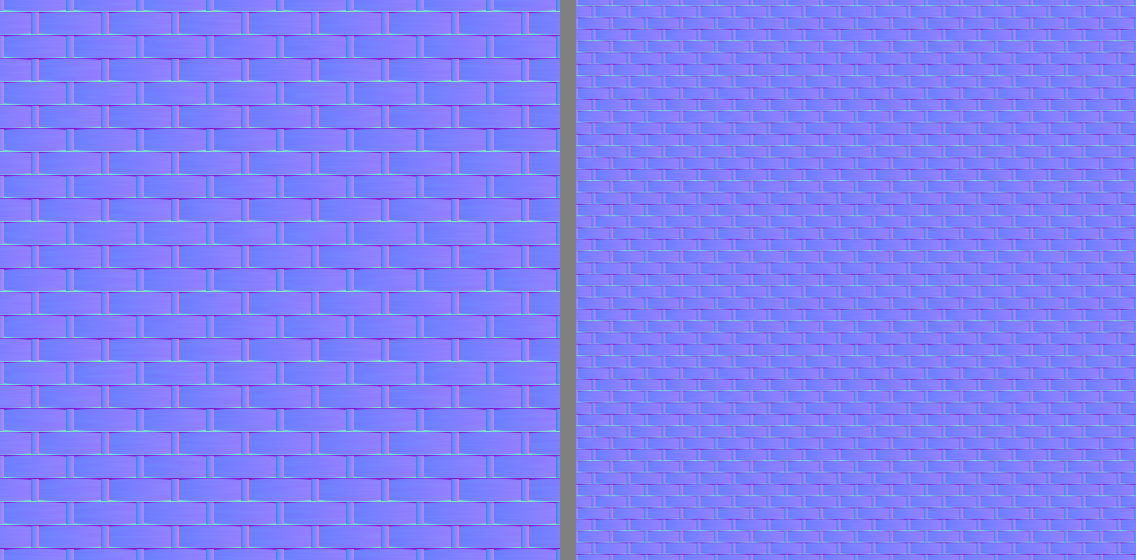
Left: one tile. Right: repeated 2 by 2.
Give the GLSL for this texture map, as a WebGL 2 fragment shader.

```glsl
#version 300 es
precision highp float;
// Tiling normal map of a basket weave: wide bowed straps passing narrow round stakes.

uniform vec2 u_resolution;
out vec4 fragColor;

const vec2 REPEATS = vec2(8.0, 24.0);      // stakes per row, rows
const vec2 GRAIN_CELLS = vec2(24.0, 360.0);
const float STAKE_HALF = 0.054;            // in strap lengths
const float STAKE_END = 0.03;              // in row heights
const float GAP_MIN = 0.018;
const float GAP_GROWTH = 0.062;

float hash(vec2 cell) {
    vec3 q = fract(vec3(cell.xyx) * 0.1031);
    q += dot(q, q.yzx + 33.33);
    return fract((q.x + q.y) * q.z);
}

// Value noise that wraps after the given number of cells.
float wrappedNoise(vec2 p, vec2 cells) {
    vec2 i = floor(p);
    vec2 f = fract(p);
    f = f * f * (3.0 - 2.0 * f);
    vec2 a = mod(i, cells);
    vec2 b = mod(i + 1.0, cells);
    float low = mix(hash(a), hash(vec2(b.x, a.y)), f.x);
    float high = mix(hash(vec2(a.x, b.y)), hash(b), f.x);
    return mix(low, high, f.y);
}

// Smooth coverage of the region where dist is negative.
float coverage(float dist, float pixel) {
    return 1.0 - smoothstep(-0.6 * pixel, 0.6 * pixel, dist);
}

// Unit normal from its sideways components.
vec3 liftNormal(vec2 tilt) {
    return vec3(tilt, sqrt(max(0.0, 1.0 - dot(tilt, tilt))));
}

// Gently bowed strap with fine lengthwise fibres; along runs from -1 to 1.
vec3 strapNormal(float along, vec2 uv) {
    float grain = wrappedNoise(uv * GRAIN_CELLS, GRAIN_CELLS) - 0.5;
    return liftNormal(vec2(0.19 * along, 0.07 * grain));
}

// Round stake with sharp sides; across runs from -1 to 1.
vec3 stakeNormal(float across) {
    float s = clamp(across, -1.0, 1.0);
    float side = 0.5 * s * pow(abs(s), 5.0);
    return liftNormal(vec2(min(0.04 + 0.36 * s + side, 0.66), 0.05));
}

// Slope up to the neighbouring strap, steepest beside the stakes.
vec3 gapNormal(float along, float side) {
    float steep = mix(0.58, 0.86, along * along);
    return liftNormal(vec2(0.03 * along, side * steep));
}

void main() {
    vec2 uv = gl_FragCoord.xy / u_resolution;
    vec2 pixel = REPEATS / u_resolution;

    // Staggered rows, with each stake at x = 0 of its cell
    vec2 p = uv * REPEATS + vec2(0.0, 0.5);
    float shift = 0.5 * mod(floor(p.y), 2.0);
    float x = fract(p.x + shift + 0.5) - 0.5;
    float y = fract(p.y);
    float along = 2.0 * fract(x) - 1.0;

    // Strap and the tapering gaps above and below it
    float gap = GAP_MIN + GAP_GROWTH * along * along;
    vec3 normal = strapNormal(along, uv);
    normal = mix(normal, gapNormal(along, 1.0), coverage(y - gap, pixel.y));
    normal = mix(normal, gapNormal(along, -1.0), coverage(1.0 - gap - y, pixel.y));

    // Stake over the strap ends
    float edgeX = coverage(abs(x) - STAKE_HALF, pixel.x);
    float edgeY = coverage(abs(y - 0.5) - 0.5 + STAKE_END, pixel.y);
    normal = mix(normal, stakeNormal(x / STAKE_HALF), edgeX * edgeY);

    fragColor = vec4(0.5 + 0.5 * normal, 1.0);
}
```
